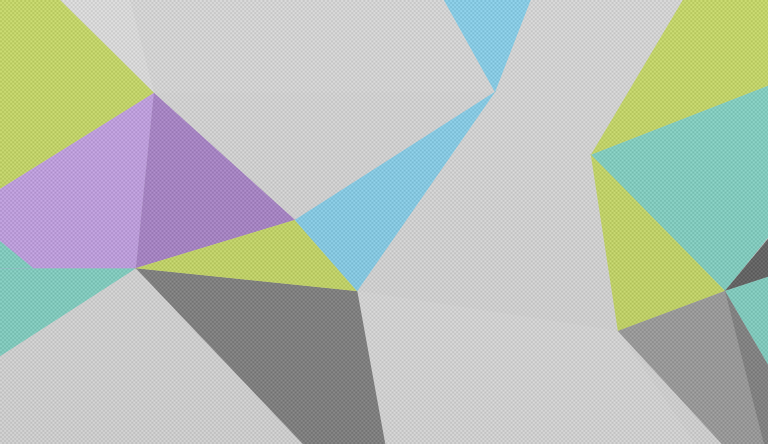
This background is drawn by a Shadertoy shader. Its source:

```glsl
#define LIME     vec3(0.745, 0.810, 0.405)
#define TEAL     vec3(0.505, 0.785, 0.735)
#define SKY      vec3(0.520, 0.775, 0.870)
#define LILAC    vec3(0.730, 0.610, 0.845)
#define VIOLET   vec3(0.640, 0.510, 0.750)
#define PAPER    vec3(0.805)
#define DOT_ROWS 110.0
#define DOT_DEPTH 0.055
#define EDGE_GROW 0.65
#define SHADE_TILT 0.035

const float TAU = 6.2831853;

float cross2(vec2 a, vec2 b) { return a.x * b.y - a.y * b.x; }

// Signed distance in pixels to the line from a to b
float lineDistance(vec2 p, vec2 a, vec2 b) {
    vec2 along = b - a;
    return cross2(p - a, along) / length(along);
}

// Smooth coverage of a triangle given in canvas fractions
float facetMask(vec2 p, vec2 a, vec2 b, vec2 c) {
    a *= iResolution.xy;
    b *= iResolution.xy;
    c *= iResolution.xy;
    float winding = sign(cross2(b - a, c - a));
    float d = max(lineDistance(p, a, b) * winding,
              max(lineDistance(p, b, c) * winding,
                  lineDistance(p, c, a) * winding));
    return clamp(EDGE_GROW - d, 0.0, 1.0);
}

void facet(inout vec3 color, vec2 p, vec2 a, vec2 b, vec2 c, vec3 tint) {
    color = mix(color, tint, facetMask(p, a, b, c));
}

// Fine diagonal screen of soft dots
float halftone(vec2 p) {
    vec2 wave = sin(p / iResolution.y * DOT_ROWS * TAU);
    return wave.x * wave.y;
}

void mainImage(out vec4 fragColor, in vec2 fragCoord) {
    vec2 p = fragCoord;
    vec2 uv = p / iResolution.xy;

    // Shared corners, left to right
    vec2 peak  = vec2(0.2005, 0.7905);
    vec2 heel  = vec2(0.1770, 0.3960);
    vec2 knot  = vec2(0.3840, 0.5045);
    vec2 foot  = vec2(0.4650, 0.3445);
    vec2 tip   = vec2(0.6445, 0.7930);
    vec2 prow  = vec2(0.7695, 0.6510);
    vec2 keel  = vec2(0.8047, 0.2545);
    vec2 hub   = vec2(0.9440, 0.3445);

    // Corners beyond the canvas
    vec2 farLeft  = vec2(-0.165, 0.396);
    vec2 farRight = vec2(1.2305, 0.962);
    vec2 rightMid = vec2(1.056, 0.408);
    vec2 rightLow = vec2(1.056, 0.011);
    vec2 below    = vec2(0.620, -1.200);
    vec2 belowHub = vec2(1.0156, -0.142);

    // Faint paper folds
    vec3 color = PAPER;
    facet(color, p, peak, vec2(-0.167, 1.419), vec2(0.106, 1.419), PAPER + 0.020);
    facet(color, p, peak, knot, tip, PAPER - 0.006);
    facet(color, p, foot, below, keel, PAPER + 0.012);
    facet(color, p, keel, below, vec2(1.3, -1.0), PAPER + 0.012);

    // Left cluster
    facet(color, p, peak, vec2(-0.167, 1.419), vec2(-0.401, 0.142), LIME);
    facet(color, p, heel, farLeft, vec2(-0.165, 0.0135), TEAL);
    facet(color, p, peak, heel, farLeft, LILAC);
    facet(color, p, vec2(0.043, 0.396), vec2(-0.165, 0.691), farLeft, TEAL);
    facet(color, p, peak, knot, heel, VIOLET);

    // Centre cluster
    facet(color, p, heel, foot, vec2(0.527, -0.241), vec3(0.50));
    facet(color, p, heel, knot, foot, LIME);
    facet(color, p, knot, tip, foot, SKY);
    facet(color, p, tip, vec2(0.565, 1.041), vec2(0.700, 1.041), SKY);

    // Right cluster
    facet(color, p, prow, vec2(1.009, 1.349), farRight, LIME);
    facet(color, p, prow, farRight, hub, TEAL);
    facet(color, p, prow, keel, hub, LIME);
    facet(color, p, hub, vec2(1.056, 0.579), rightMid, vec3(0.39));
    facet(color, p, hub, rightMid, rightLow, TEAL);
    facet(color, p, keel, hub, belowHub, vec3(0.60));
    facet(color, p, hub, belowHub, rightLow, vec3(0.51));

    // Light from above and printed grain
    color *= 1.0 + SHADE_TILT * (uv.y - 0.5);
    color += DOT_DEPTH * halftone(p);
    fragColor = vec4(color, 1.0);
}
```
